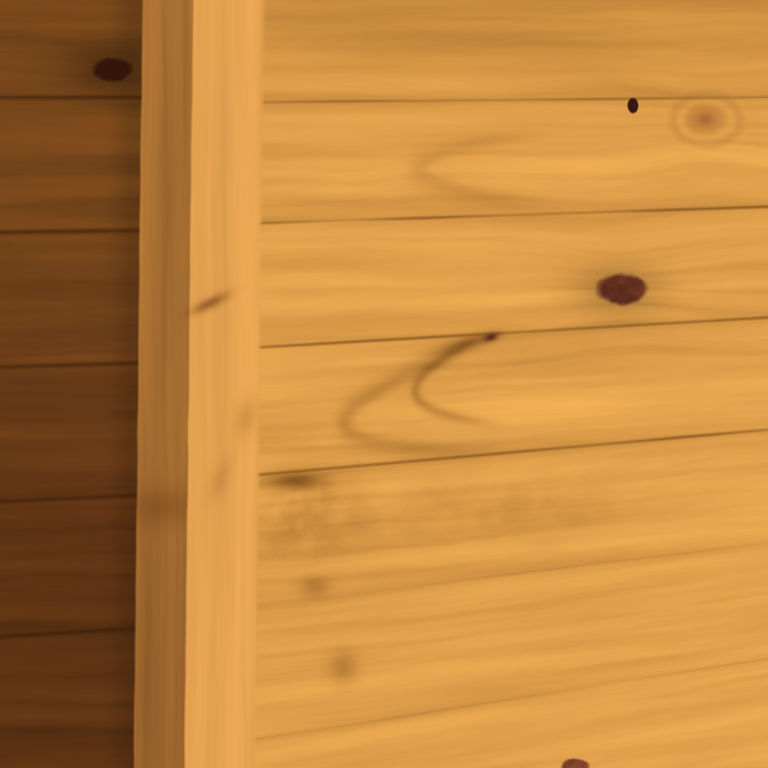
Reproduce this texture procedurally as a Shadertoy shader.

```glsl
// Warm pine boards behind a vertical square post, the left wall in shadow.
// Seams come from loops over fitted curves, grain from stretched value noise,
// and knots, smudges and arched growth rings from small distance functions.

float hash(vec2 p) {
    return fract(sin(dot(p, vec2(127.1, 311.7))) * 43758.5453);
}

float noise(vec2 p) {
    vec2 i = floor(p), f = fract(p);
    f = f * f * (3.0 - 2.0 * f);
    return mix(mix(hash(i), hash(i + vec2(1, 0)), f.x),
               mix(hash(i + vec2(0, 1)), hash(i + vec2(1, 1)), f.x), f.y);
}

float fbm(vec2 p) {
    float sum = 0.0, amp = 0.5;
    for (int i = 0; i < 4; i++) {
        sum += amp * noise(p);
        p = p * 2.03 + 17.3;
        amp *= 0.5;
    }
    return sum;
}

vec2 turn(vec2 p, float a) {
    return vec2(cos(a) * p.x + sin(a) * p.y, cos(a) * p.y - sin(a) * p.x);
}

// Soft elliptical spot: 1 at the centre, fading outwards
float spot(vec2 p, vec2 centre, vec2 radius, float angle) {
    vec2 d = turn(p - centre, angle) / radius;
    return exp(-dot(d, d));
}

// Solid knot with a slightly ragged rim
float knot(vec2 p, vec2 centre, vec2 radius) {
    float d = length((p - centre) / radius) + 0.35 * (fbm(p * 70.0) - 0.5);
    return 1.0 - smoothstep(0.75, 1.1, d);
}

// Parabolic growth ring opening along its tilted axis
float arch(vec2 p, vec2 apex, float tilt, float bend, float width, float reach) {
    vec2 d = turn(p - apex, tilt);
    float slope = 2.0 * bend * d.y;
    float dist = (d.x - bend * d.y * d.y) / sqrt(1.0 + slope * slope);
    return exp(-dist * dist / (width * width)) * (1.0 - smoothstep(0.3 * reach, reach, d.x));
}

// Height and slope of seam k on the right (x) and left (y) walls
vec2 seamHeight(float k) { return vec2(0.867 - 0.1555 * k - 0.002 * k * k, 0.873 - 0.1755 * k); }
vec2 seamSlope(float k) { return vec2(0.009 + 0.022 * k + 0.0015 * k * k, 0.022 * k); }

// Grain darkness: broad bands, soft streaks and fine fibres
float grain(vec2 p, float board) {
    vec2 q = p + vec2(board * 3.7, 0.012 * fbm(p * vec2(5.0, 9.0) + board));
    float streak = fbm(q * vec2(2.2, 38.0));
    float ring = pow(0.5 + 0.5 * sin(q.y * 190.0 + 9.0 * fbm(q * vec2(2.5, 8.0))), 5.0);
    return 0.75 * (streak - 0.47) + 0.15 * ring * noise(q * vec2(4.0, 14.0))
         + 0.14 * (fbm(q * vec2(14.0, 160.0)) - 0.47);
}

vec3 rightWall(vec2 p) {
    float board = 0.0, seam = 0.0, tilt = 0.0;
    for (float k = 0.0; k < 6.0; k++) {
        float slope = seamSlope(k).x;
        float d = p.y - seamHeight(k).x - slope * (p.x - 0.344);
        if (d < 0.0) { board = k + 1.0; tilt = slope; }
        float strength = (k < 4.0 ? 0.55 : 0.18) * (0.45 + 0.7 * noise(vec2(p.x * 9.0, k * 5.0)));
        seam = max(seam, strength * exp(-d * d / 0.000006));
        seam = max(seam, 0.12 * exp(-abs(d) / 0.006));
    }
    // Fibres swing around the two large knots
    vec2 q = vec2(p.x, p.y - tilt * (p.x - 0.344));
    q.y += 0.5 * (p.y - 0.624) * spot(p, vec2(0.81, 0.624), vec2(0.10, 0.06), 0.0);
    q.y += 0.5 * (p.y - 0.845) * spot(p, vec2(0.919, 0.845), vec2(0.09, 0.06), 0.0);
    vec3 col = mix(vec3(0.89, 0.635, 0.30), vec3(0.83, 0.585, 0.265), smoothstep(0.76, 1.0, p.y));
    float shade = 0.32 * grain(q, board);
    shade += 0.09 * spot(p, vec2(0.65, 0.94), vec2(0.30, 0.035), 0.0);
    shade += 0.08 * spot(p, vec2(0.64, 0.34), vec2(0.24, 0.05), 0.1) * fbm(p * 28.0) * 2.0;
    shade += 0.09 * arch(p, vec2(0.547, 0.780), 0.0, 65.0, 0.012, 0.22);
    shade += 0.15 * arch(p, vec2(0.449, 0.447), 0.19, 40.0, 0.011, 0.24);
    shade += 0.19 * arch(p, vec2(0.541, 0.488), 0.17, 30.0, 0.007, 0.12);
    // Smudges and scuffed patches
    shade += 0.25 * spot(p, vec2(0.605, 0.552), vec2(0.045, 0.009), 0.3);
    shade += 0.32 * spot(p, vec2(0.384, 0.373), vec2(0.035, 0.012), 0.0);
    shade += 0.14 * spot(p, vec2(0.40, 0.335), vec2(0.07, 0.05), 0.5) * fbm(p * 45.0) * 2.0;
    shade += 0.19 * spot(p, vec2(0.410, 0.236), vec2(0.020, 0.014), 0.0);
    shade += 0.17 * spot(p, vec2(0.447, 0.131), vec2(0.018, 0.022), 0.0);
    col *= 1.0 - vec3(0.85, 1.0, 1.25) * shade;
    col = mix(col, vec3(0.43, 0.25, 0.08), seam);
    // Pale ringed knot
    float r = length((p - vec2(0.919, 0.845)) / vec2(1.3, 1.0)) + 0.008 * fbm(p * 30.0);
    float rings = (0.5 + 0.5 * cos(r * 330.0)) * (1.0 - smoothstep(0.025, 0.06, r));
    col = mix(col, vec3(0.64, 0.41, 0.19), 0.32 * rings);
    col = mix(col, vec3(0.60, 0.35, 0.18), 0.7 * (1.0 - smoothstep(0.006, 0.022, r)));
    // Dark knots, chip and pinhole
    vec3 bark = mix(vec3(0.30, 0.13, 0.08), vec3(0.48, 0.25, 0.17), fbm(p * 90.0));
    col *= 1.0 - 0.22 * spot(p, vec2(0.805, 0.624), vec2(0.058, 0.034), 0.0);
    col = mix(col, bark, knot(p, vec2(0.81, 0.624), vec2(0.033, 0.021)));
    col = mix(col, bark * 1.15, 0.9 * knot(p, vec2(0.749, 0.002), vec2(0.019, 0.010)));
    col = mix(col, bark * 0.6, knot(p, vec2(0.824, 0.862), vec2(0.007, 0.010)));
    col = mix(col, bark * 0.8, 0.9 * spot(p, vec2(0.639, 0.561), vec2(0.010, 0.005), 0.3));
    return col;
}

vec3 leftWall(vec2 p) {
    float board = 10.0, seam = 0.0;
    for (float k = 0.0; k < 5.0; k++) {
        float d = p.y - seamHeight(k).y - seamSlope(k).y * p.x * 0.7;
        if (d < 0.0) board = 11.0 + k;
        seam = max(seam, 0.55 * exp(-d * d / 0.000010));
    }
    vec3 col = mix(vec3(0.365, 0.20, 0.075), vec3(0.475, 0.28, 0.105), smoothstep(0.2, 0.8, p.y));
    col *= 1.0 - 0.45 * grain(p, board);
    col *= 1.0 - 0.16 * smoothstep(0.13, 0.18, p.x);
    col = mix(col, vec3(0.22, 0.11, 0.03), seam);
    col *= 1.0 - 0.25 * spot(p, vec2(0.14, 0.909), vec2(0.05, 0.035), 0.0);
    return mix(col, vec3(0.19, 0.07, 0.035), 0.9 * knot(p, vec2(0.146, 0.909), vec2(0.027, 0.016)));
}

// Post faces: lit front when front is 1, dim side when 0
vec3 postFace(vec2 p, float front) {
    float fibre = grain(p.yx * vec2(0.7, 1.3), 20.0 + front);
    vec3 side = mix(vec3(0.61, 0.395, 0.18), vec3(0.68, 0.45, 0.20), smoothstep(0.1, 0.7, p.y));
    vec3 col = mix(side, vec3(0.91, 0.645, 0.32), front) * (1.0 - mix(0.4, 0.2, front) * fibre);
    float mark = 0.38 * spot(p, vec2(0.273, 0.605), vec2(0.025, 0.007), 0.45);
    mark += 0.12 * spot(p, vec2(0.320, 0.455), vec2(0.014, 0.026), -0.3);
    mark += 0.10 * spot(p, vec2(0.286, 0.375), vec2(0.012, 0.030), -0.4);
    mark += 0.16 * (1.0 - front) * spot(p, vec2(0.21, 0.34), vec2(0.05, 0.025), 0.0);
    return col * (1.0 - vec3(0.8, 1.0, 1.2) * mark);
}

void mainImage(out vec4 fragColor, in vec2 fragCoord) {
    vec2 p = fragCoord / iResolution.xy;
    float soft = max(0.002, 1.0 / iResolution.x);
    float x = p.x - 0.0115 * p.y + 0.001 * (noise(vec2(p.y * 25.0, 3.0)) - 0.5);
    vec3 col = leftWall(p);
    col = mix(col, postFace(p, 0.0), smoothstep(-soft, soft, x - 0.174));
    col = mix(col, postFace(p, 1.0), smoothstep(-soft, soft, x - 0.240));
    col = mix(col, rightWall(p), smoothstep(-2.0 * soft, 2.0 * soft, x - 0.332));
    fragColor = vec4(clamp(col, 0.0, 1.0), 1.0);
}
```
